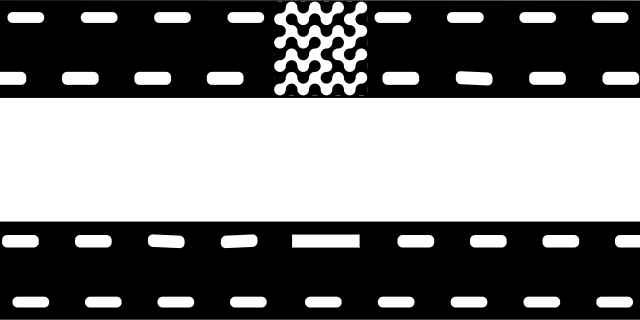
A WebGL 2 fragment shader for this pattern:

```glsl
#version 300 es
precision highp float;
// Two black bands with dashed white rows, a woven patch and a plain bar.
uniform vec2 u_resolution;
out vec4 fragColor;

float hash(vec2 p) {
  return fract(sin(dot(p, vec2(127.1, 311.7))) * 43758.5453);
}

float roundedBox(vec2 p, vec2 halfSize, float radius) {
  vec2 q = abs(p) - halfSize + radius;
  return length(max(q, 0.0)) + min(max(q.x, q.y), 0.0) - radius;
}

// Dashes repeat from separate starts on either side of x = 340.
// left and right hold the first centre, the spacing and the last index.
float dashRow(vec2 p, float halfHeight, vec3 left, vec3 right) {
  vec3 row = p.x < 340.0 ? left : right;
  float index = clamp(round((p.x - row.x) / row.y), 0.0, row.z);
  p.x -= row.x + index * row.y;
  return roundedBox(p, vec2(22.0, halfHeight), 6.2);
}

// Vertical offset that tilts the single dash around centre.
float tilt(float x, float centre) {
  float dx = x - centre;
  return abs(dx) < 30.0 ? 0.045 * dx : 0.0;
}

// Rounded checkerboard whose corners join either white or black cells.
float weave(vec2 p) {
  vec2 q = (p - vec2(329.0, 2.0)) / vec2(13.95, 14.05);
  vec2 corner = floor(q + 0.5);
  vec2 f = q - corner;
  if (mod(corner.x + corner.y, 2.0) < 0.5) f.x = -f.x;
  float toWhite = min(length(f - 0.5), length(f + 0.5));
  float toBlack = min(length(f - vec2(0.5, -0.5)), length(f + vec2(0.5, -0.5)));
  bool inner = all(greaterThan(corner, vec2(0.5))) && all(lessThan(corner, vec2(7.5)));
  float joinChance = mod(corner.y, 2.0) > 0.5 ? 0.85 : 0.3;
  bool joined = inner && hash(corner) < joinChance;
  float d = joined ? 0.5 - toBlack : toWhite - 0.5;
  return max(d * 14.0, roundedBox(p - vec2(384.8, 58.2), vec2(55.8, 56.2), 0.0));
}

void main() {
  // The canvas height spans 384 units, with y measured downwards.
  float unit = 384.0 / u_resolution.y;
  vec2 p = gl_FragCoord.xy * unit;
  p.y = 384.0 - p.y;

  // White strip between the bands
  float d = abs(p.y - 191.7) - 74.2;

  // Upper band
  d = min(d, dashRow(p - vec2(0.0, 21.0), 6.5,
    vec3(31.0, 88.0, 3.0), vec3(471.5, 86.9, 3.0)));
  d = min(d, dashRow(p - vec2(0.0, 94.0 + tilt(p.x, 569.0)), 7.8,
    vec3(9.5, 86.9, 3.0), vec3(481.0, 88.0, 3.0)));
  d = min(d, weave(p));

  // Lower band
  float slant = tilt(p.x, 199.0) - tilt(p.x, 288.0);
  d = min(d, dashRow(p - vec2(0.0, 289.5 + slant), 7.5,
    vec3(24.5, 87.5, 3.0), vec3(499.0, 87.0, 3.0)));
  d = min(d, dashRow(p - vec2(0.0, 362.5), 6.5,
    vec3(37.0, 87.0, 3.0), vec3(388.0, 87.4, 4.0)));
  d = min(d, roundedBox(p - vec2(391.0, 289.3), vec2(40.5, 7.8), 0.0));

  float shade = clamp(0.5 - d / unit, 0.0, 1.0);

  // Faint grey rims along the top and bottom of the canvas
  float topRim = clamp((1.0 - p.y) / unit + 0.5, 0.0, 1.0);
  float bottomRim = clamp((p.y - 383.0) / unit + 0.5, 0.0, 1.0);
  shade = max(shade, topRim * mix(0.12, 0.45, p.x / 768.0));
  shade = max(shade, bottomRim * 0.3);

  fragColor = vec4(vec3(shade), 1.0);
}
```
